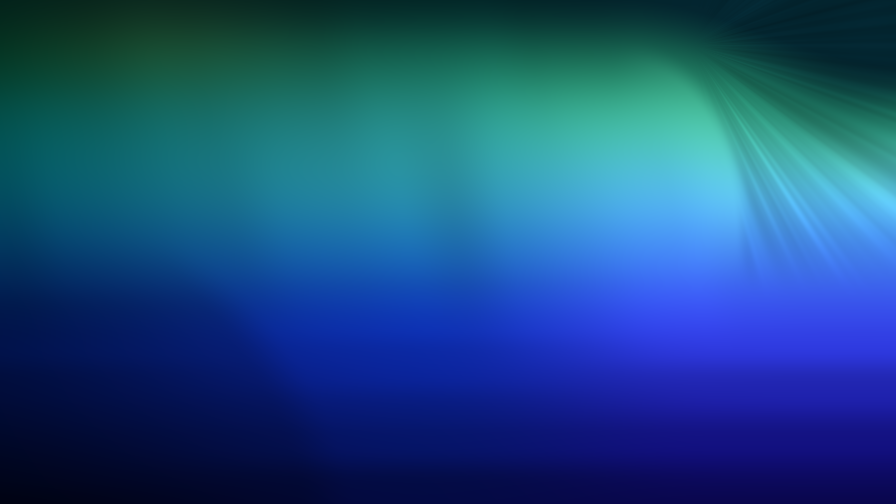
Reproduce this background procedurally as a Shadertoy shader.

```glsl
// Soft aurora-like light: dark green above, cyan in the middle, deep blue below.
// Three vertical colour ramps blend from left to right; a curved veil, a fan of
// rays, glows and faint noise bands are then layered over them.

const int STOPS = 9;
// Ramps run from the bottom edge to the top edge.
const vec3 LEFT_RAMP[STOPS] = vec3[](
    vec3(.0, .01, .07), vec3(.0, .03, .16), vec3(.0, .06, .28),
    vec3(.0, .09, .33), vec3(.0, .20, .36), vec3(.0, .31, .37),
    vec3(.0, .31, .30), vec3(.0, .19, .12), vec3(.0, .11, .09));
const vec3 MIDDLE_RAMP[STOPS] = vec3[](
    vec3(.01, .03, .22), vec3(.02, .08, .40), vec3(.04, .14, .62),
    vec3(.05, .19, .68), vec3(.10, .42, .70), vec3(.16, .56, .64),
    vec3(.15, .54, .54), vec3(.08, .40, .32), vec3(.0, .11, .12));
const vec3 RIGHT_RAMP[STOPS] = vec3[](
    vec3(.03, .02, .26), vec3(.07, .06, .50), vec3(.14, .16, .75),
    vec3(.22, .29, .96), vec3(.27, .53, .95), vec3(.34, .73, .92),
    vec3(.27, .69, .64), vec3(.10, .43, .34), vec3(.0, .10, .16));

const vec3 VEIL_COLOR = vec3(.06, .10, .08);
const vec3 GREEN_GLOW = vec3(.03, .09, .03);
const vec3 WARM_TINT = vec3(.06, .04, .0);
const vec2 VEIL_CENTER = vec2(1.24, .55);
const vec2 VEIL_RADII = vec2(.23, .34);
const vec2 FAN_ORIGIN = vec2(1.37, .91);
const float FAN_DENSITY = 16.0;
const float FAN_STRENGTH = .32;
const float RIGHT_DROOP = .13;
const float BAND_STRENGTH = .14;
const float WISP_STRENGTH = .13;

float hash(vec2 cell) {
    vec3 q = fract(vec3(cell.xyx) * .1031);
    q += dot(q, q.yzx + 33.33);
    return fract((q.x + q.y) * q.z);
}

float noise(vec2 p) {
    vec2 cell = floor(p);
    vec2 f = fract(p);
    f = f * f * (3.0 - 2.0 * f);
    vec2 e = vec2(0.0, 1.0);
    return mix(mix(hash(cell), hash(cell + e.yx), f.x),
               mix(hash(cell + e.xy), hash(cell + e.yy), f.x), f.y);
}

// Quadratic spline through the stops, so no crease shows between them.
vec3 ramp(vec3 stops[STOPS], float h) {
    float t = clamp(h, 0.0, 1.0) * float(STOPS - 1);
    int i = int(floor(t + .5));
    float f = t - float(i) + .5;
    vec3 below = stops[max(i - 1, 0)];
    vec3 above = stops[min(i + 1, STOPS - 1)];
    return below * .5 * (1.0 - f) * (1.0 - f)
         + stops[i] * (.5 + f * (1.0 - f)) + above * .5 * f * f;
}

float glow(vec2 p, vec2 center, vec2 size) {
    vec2 d = (p - center) / size;
    return exp(-dot(d, d));
}

void mainImage(out vec4 fragColor, in vec2 fragCoord) {
    vec2 uv = fragCoord / iResolution.xy;
    vec2 p = fragCoord / iResolution.y;

    // Base ramps; the dark top droops towards the right edge.
    float h = uv.y + RIGHT_DROOP * smoothstep(.7, 1.0, uv.x)
                                 * smoothstep(.5, .85, uv.y);
    vec3 color = mix(ramp(LEFT_RAMP, h), ramp(MIDDLE_RAMP, h),
                     smoothstep(-.1, .5, uv.x));
    color = mix(color, ramp(RIGHT_RAMP, h), smoothstep(.45, .8, uv.x));

    // Shadow with a slanted, curved edge in the lower left.
    float shadowEdge = .64 - .95 * uv.y * uv.y - .12 * uv.y;
    float shadow = smoothstep(.07, -.05, p.x - shadowEdge)
                 * smoothstep(.55, .35, uv.y);
    color *= 1.0 - .16 * shadow;

    // Green dome and the warm haze at the upper left.
    color += GREEN_GLOW * glow(p, vec2(1.20, .78), vec2(.28, .12));
    color += WARM_TINT * glow(p, vec2(.33, .92), vec2(.28, .12));

    // Veil: bright just inside its curved right edge.
    float veil = length((p - VEIL_CENTER) / VEIL_RADII);
    float veilHeight = smoothstep(.42, .62, uv.y);
    float veilSide = smoothstep(1.2, 1.42, p.x);
    float rim = smoothstep(1.1, .94, veil) * smoothstep(.4, 1.0, veil);
    color += VEIL_COLOR * rim * veilHeight * veilSide;

    // Fan of rays falling to the right of the veil.
    vec2 fromFan = p - FAN_ORIGIN;
    float angle = atan(-fromFan.y, max(fromFan.x, .001));
    float rays = noise(vec2(angle * FAN_DENSITY, 3.0)) * .65
               + noise(vec2(angle * FAN_DENSITY * 2.7, 9.0)) * .35 - .5;
    float fanMask = smoothstep(.95, 1.15, veil) * smoothstep(0.0, .12, fromFan.x)
                  * smoothstep(.4, .6, uv.y);
    color *= 1.0 + FAN_STRENGTH * rays * fanMask;
    float beam = exp(-pow((angle - .66) / .06, 2.0));
    color += VEIL_COLOR * beam * fanMask * smoothstep(.2, .4, fromFan.x);

    // Upright wisps above, level bands below.
    float wisps = noise(vec2(p.x * 9.0 + p.y * 1.5, p.y * 2.0)) - .5;
    color *= 1.0 + WISP_STRENGTH * wisps * smoothstep(.2, .6, uv.y);
    float bands = noise(vec2(p.x * 1.2, p.y * 20.0)) - .5;
    color *= 1.0 + BAND_STRENGTH * bands * smoothstep(.5, .3, uv.y);

    fragColor = vec4(clamp(color, 0.0, 1.0), 1.0);
}
```
